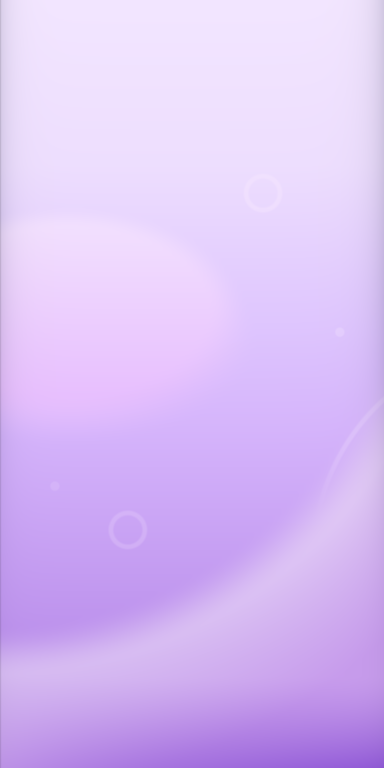
Reproduce this background procedurally as a Shadertoy shader.

```glsl
// Soft lilac backdrop with a blurred pink oval, a pale sweeping wave and faint bubbles.

// Linear ramp from 0 to 1 between a and b
float ramp(float a, float b, float x) {
    return clamp((x - a) / (b - a), 0.0, 1.0);
}

// Filled disc with a soft rim
float disc(vec2 p, vec2 center, float radius, float blur) {
    return 1.0 - smoothstep(radius - blur, radius + blur, length(p - center));
}

// Thin circular outline
float ring(vec2 p, vec2 center, float radius, float halfWidth) {
    float d = abs(length(p - center) - radius);
    return 1.0 - smoothstep(halfWidth * 0.4, halfWidth * 1.6, d);
}

// Vertical lilac gradient, darkest at the base
vec3 backdrop(float y) {
    vec3 color = mix(vec3(0.735, 0.565, 0.925), vec3(0.835, 0.705, 0.985), ramp(0.33, 0.88, y));
    color = mix(color, vec3(0.87, 0.77, 0.995), ramp(0.88, 1.14, y));
    color = mix(color, vec3(0.93, 0.87, 0.995), ramp(1.14, 1.57, y));
    return mix(color, vec3(0.95, 0.90, 1.0), ramp(1.57, 2.0, y));
}

void mainImage(out vec4 fragColor, in vec2 fragCoord) {
    // Canvas spans 1 across and 2 upwards
    vec2 p = fragCoord / iResolution.xy * vec2(1.0, 2.0);
    vec3 color = backdrop(p.y);

    // Pink oval, crisper above and melting away below
    float ovalDistance = length((p - vec2(0.17, 1.17)) / vec2(0.43, 0.265));
    float ovalBlur = mix(0.28, 0.12, smoothstep(0.95, 1.25, p.y));
    vec3 ovalColor = mix(vec3(0.91, 0.75, 0.995), vec3(0.95, 0.88, 0.995), ramp(0.97, 1.42, p.y));
    float oval = 1.0 - smoothstep(1.0 - ovalBlur, 1.0 + ovalBlur, ovalDistance);
    color = mix(color, ovalColor, oval * 0.95);

    // Pale wave below a large circle, deepening towards the base
    float depth = length(p - vec2(-0.015, 1.44)) - 1.14;
    vec3 crest = mix(vec3(0.835, 0.725, 0.945), vec3(0.885, 0.79, 0.965), ramp(0.2, 0.8, p.y));
    vec3 waveColor = mix(crest, vec3(0.78, 0.61, 0.925), ramp(0.06, 0.36, depth));
    float wave = smoothstep(-0.075, 0.06, depth) * (1.0 - smoothstep(1.0, 1.2, p.y));
    color = mix(color, waveColor, wave);

    // Violet shade rising from the lower right
    float shade = pow(ramp(0.24, 0.0, p.y), 1.4);
    color = mix(color, vec3(0.56, 0.34, 0.84), shade * mix(0.15, 0.95, pow(p.x, 0.7)));

    // Fine arc at the right, fading downwards
    float arc = ring(p, vec2(1.38, 0.542), 0.565, 0.006);
    color = mix(color, vec3(0.95, 0.88, 1.0), arc * 0.27 * smoothstep(0.64, 0.88, p.y));

    // Two bubbles, each with a small dot
    for (int i = 0; i < 2; i++) {
        float k = float(i);
        vec2 bubble = mix(vec2(0.333, 0.62), vec2(0.685, 1.497), k);
        vec2 speck = mix(vec2(0.143, 0.734), vec2(0.885, 1.135), k);
        float mark = ring(p, bubble, 0.044, 0.006) + 0.7 * disc(p, speck, 0.012, 0.003);
        color = mix(color, vec3(0.97, 0.91, 1.0), min(mark, 1.0) * mix(0.2, 0.38, k));
    }

    // Grey falloff along both sides, stronger towards the top
    float sides = exp(-p.x / 0.03) + 1.2 * exp((p.x - 1.0) / 0.035);
    color *= 1.0 - sides * mix(0.03, 0.115, smoothstep(0.3, 1.3, p.y)) * vec3(1.0, 0.95, 0.85);

    // Hairline shadow on the left border
    color *= 1.0 - 0.1 * (1.0 - smoothstep(0.001, 0.005, p.x));

    fragColor = vec4(color, 1.0);
}
```
